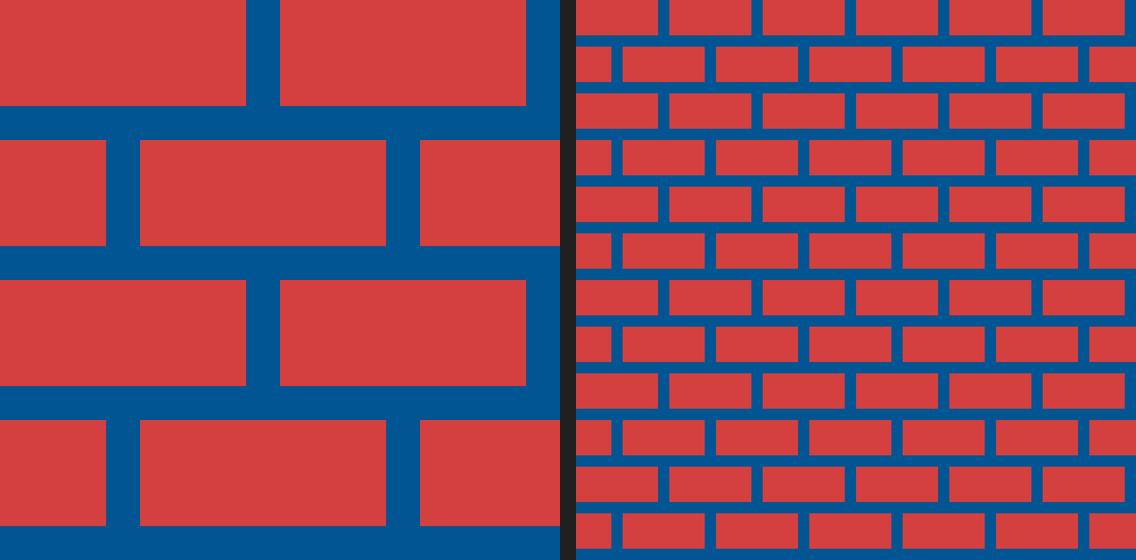
Left: one tile. Right: repeated 3 by 3.
This pattern is drawn by a WebGL 2 fragment shader. Its source:

```glsl
#version 300 es
precision highp float;
// Flat red brick wall in running bond with wide blue mortar joints, tiling seamlessly.

uniform vec2 u_resolution;
out vec4 fragColor;

const vec2 REPEATS = vec2(2.0, 4.0);      // bricks across, courses down (even)
const float JOINT = 0.0605;               // mortar width in canvas units
const float COURSE_SHIFT = 0.5;           // offset of every other course, in bricks
const vec3 BRICK_COLOR = vec3(0.828, 0.251, 0.249);
const vec3 MORTAR_COLOR = vec3(0.0, 0.333, 0.573);

// Signed distances to the brick's sides, per axis; negative inside.
vec2 brickSides(vec2 uv) {
    vec2 cell = 1.0 / REPEATS;
    // Centre cells on the bricks so that cell borders run mid-joint.
    vec2 p = uv + vec2(0.5, -0.5) * JOINT;
    float course = floor(p.y / cell.y);
    float shift = COURSE_SHIFT * (1.0 - mod(course, 2.0));
    vec2 local = fract(p / cell + vec2(shift, 0.0)) - 0.5;
    return abs(local) * cell - 0.5 * (cell - JOINT);
}

void main() {
    vec2 uv = gl_FragCoord.xy / u_resolution;
    // Pixel coverage along each axis gives smooth edges and square corners.
    vec2 coverage = clamp(0.5 - brickSides(uv) * u_resolution, 0.0, 1.0);
    vec3 color = mix(MORTAR_COLOR, BRICK_COLOR, coverage.x * coverage.y);
    fragColor = vec4(color, 1.0);
}
```
